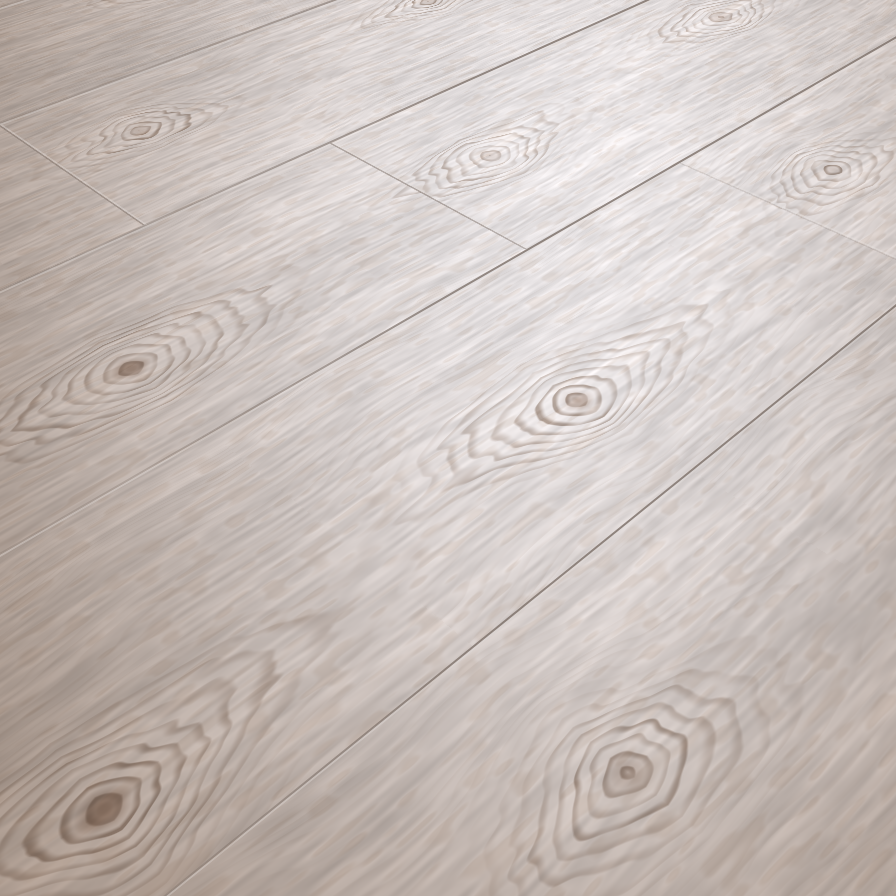
A three.js fragment shader for this texture:

```glsl
// Pale oak plank floor in perspective, with knots, cathedral grain and soft window sheen.
varying vec2 vUv;

float hash(vec2 p) {
  vec3 q = fract(p.xyx * 0.1031);
  q += dot(q, q.yzx + 33.33);
  return fract((q.x + q.y) * q.z);
}

float noise(vec2 p) {
  vec2 i = floor(p), f = fract(p);
  f = f * f * (3.0 - 2.0 * f);
  return mix(mix(hash(i), hash(i + vec2(1.0, 0.0)), f.x),
             mix(hash(i + vec2(0.0, 1.0)), hash(i + vec2(1.0, 1.0)), f.x), f.y);
}

float lineMask(float dist, float halfWidth) {
  return 1.0 - smoothstep(halfWidth * 0.4, halfWidth * 1.6, dist);
}

void main() {
  // Floor coordinates from the two vanishing points on the horizon
  float depth = 1.703 - vUv.y;
  float u = (vUv.x - 2.292) / depth;
  float v = (vUv.x + 1.224) / depth;

  // Rows of planks, each shifted along by a constant stagger
  float across = (u + 1.238) / 0.497;
  float row = floor(across);
  float f = across - row;
  float along = v - 0.395 * row - 2.02;
  float board = floor((along - 0.616) / 2.0);
  vec2 seed = vec2(row * 17.0, board * 31.0) + 200.0;

  // Wavering grain coordinates
  float wander = noise(vec2(along * 5.0, 0.0) + seed) - 0.5;
  float grainX = f + 0.08 * wander;
  float ragged = 0.060 * (noise(vec2(f * 13.0, along * 7.0) + seed) - 0.5)
               + 0.026 * (noise(vec2(f * 42.0, along * 16.0) + seed) - 0.5);

  // Long pointed growth rings, blended between neighbouring knots
  float nearest = floor(along / 0.79 + 0.5);
  float blend = 0.0, core = 0.0;
  for (int i = -1; i <= 1; i++) {
    float k = nearest + float(i);
    float center = 0.59 + k * (row < 0.0 ? -0.14 : 0.14);
    float strength = mix(0.35, 1.0, step(k, 0.5)) * (row < 0.0 ? 1.0 : 0.45);
    float t = abs(along - 0.79 * k);
    float side = abs(grainX - center);
    vec2 q = vec2(side * (1.0 + 3.0 * side), t * 2.1 / (1.0 + 2.8 * t));
    float d = 0.75 * length(q) + 0.25 * (q.x + q.y);
    blend += exp(-14.0 * (d + 0.12 * (1.0 - strength)));
    core += strength * (1.0 - smoothstep(0.0, 0.075, d + ragged * 0.6));
  }
  float ringDist = -log(blend) / 14.0;
  float ring = 24.0 * (ringDist + ragged * smoothstep(-0.03, 0.22, ringDist));
  float phase = fract(ring);
  float vein = smoothstep(0.40, 0.84, phase) * (1.0 - smoothstep(0.84, 1.0, phase));
  vein *= 0.35 + 0.65 * hash(vec2(floor(ring) + 50.0, row + 20.0));
  vein *= 1.0 - 0.88 * smoothstep(0.22, 0.42, ringDist + ragged);
  vein *= 0.4 + 0.9 * noise(vec2(f * 34.0, along * 14.0) + seed);

  // Fine straight pores and broad streaks running along the board
  float fiber = f + 0.02 * wander;
  float pores = noise(vec2(fiber * 88.0, along * 15.0) + seed);
  float fleck = noise(vec2(fiber * 62.0, along * 32.0) + seed);
  float streak = noise(vec2(fiber * 18.0, along * 2.2) + seed);
  float cloud = noise(vec2(f * 2.5, along * 3.0) + seed);

  // Sheen from the upper right over warm beige wood
  vec2 glare = (vUv - vec2(0.64, 0.77)) * vec2(1.5, 1.1);
  float sheen = exp(-dot(glare, glare));
  vec3 color = mix(vec3(0.565, 0.487, 0.43), vec3(0.925, 0.91, 0.915), sheen);
  float tone = 0.11 * (pores - 0.5) + 0.07 * (fleck - 0.5) + 0.06 * (streak - 0.5)
             + 0.04 * (cloud - 0.5) + 0.03 * (hash(seed) - 0.5);
  color *= 1.0 + tone;
  color *= mix(vec3(1.0), vec3(0.95, 0.935, 0.92), smoothstep(0.55, 0.85, fleck));
  color += 0.035 * (1.0 - smoothstep(0.15, 0.40, ringDist)) * (1.0 - vein);
  color *= mix(vec3(1.0), vec3(0.78, 0.73, 0.69), clamp(vein, 0.0, 1.0));
  color *= mix(vec3(1.0), vec3(0.74, 0.67, 0.62), clamp(core, 0.0, 1.0));

  // Long seams and end joints, with widths measured on the canvas
  float seamOffset = (f - floor(f + 0.5)) * 0.497 * depth / sqrt(1.0 + u * u);
  float jointOffset = (mod(along + 0.384, 2.0) - 1.0) * depth / sqrt(1.0 + v * v);
  float seamFade = mix(0.25, 0.75, smoothstep(0.05, 0.60, vUv.x));
  float seam = lineMask(abs(seamOffset), 0.0011) * seamFade;
  float joint = lineMask(abs(jointOffset), 0.0008) * mix(0.45, 0.15, smoothstep(0.5, 0.8, vUv.x));
  float bevel = lineMask(abs(seamOffset - 0.0022), 0.0010) * 0.35;
  bevel = max(bevel, lineMask(abs(jointOffset - 0.0018), 0.0009) * 0.35);
  color = mix(color, vec3(0.90, 0.88, 0.87), bevel);
  color = mix(color, vec3(0.46, 0.41, 0.38), max(seam, joint));

  gl_FragColor = vec4(clamp(color, 0.0, 1.0), 1.0);
}
```
